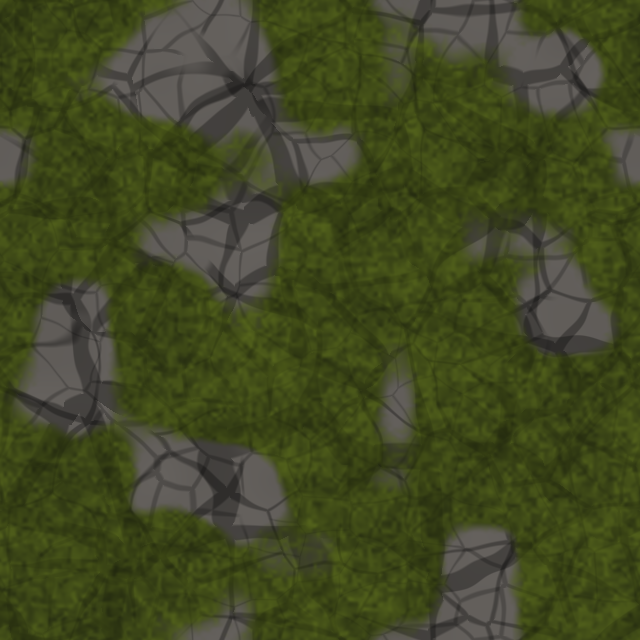
This texture is drawn by a three.js fragment shader. Its source:

```glsl
// Soft green moss growing over cracked grey rock, leaving bare patches; tiles seamlessly.
varying vec2 vUv;

const vec3 ROCK = vec3(0.385, 0.370, 0.355);
const vec3 MOSS_DARK = vec3(0.165, 0.195, 0.072);
const vec3 MOSS_LIGHT = vec3(0.330, 0.390, 0.108);

const float PATCH_CELLS = 8.0;   // bare patches across the tile
const float PATCH_LEVEL = 0.635; // higher leaves less bare rock
const float PATCH_SOFT = 0.075;  // half width of the moss rim
const float CRACK_TONE = 0.69;   // brightness left inside a crack
const float CRACK_EDGE = 0.0022; // softness of crack sides
const float MOSS_SHADE = 0.42;   // how far cracks show through moss
const float GRAIN_CELLS = 128.0; // finest moss fibres

vec2 hash2(vec2 cell, float seed) {
  vec3 q = fract(vec3(cell.xyx) * vec3(0.1031, 0.1030, 0.0973) + seed * 0.137);
  q += dot(q, q.yzx + 33.33);
  return fract((q.xx + q.yz) * q.zy);
}

// Value noise that wraps after a whole number of cells.
float noise(vec2 uv, float cells, float seed) {
  vec2 p = uv * cells;
  vec2 i = floor(p);
  vec2 f = fract(p);
  f = f * f * (3.0 - 2.0 * f);
  vec2 lo = mod(i, cells);
  vec2 hi = mod(i + 1.0, cells);
  float bottom = mix(hash2(lo, seed).x, hash2(vec2(hi.x, lo.y), seed).x, f.x);
  float top = mix(hash2(vec2(lo.x, hi.y), seed).x, hash2(hi, seed).x, f.x);
  return mix(bottom, top, f.y);
}

vec2 warp(vec2 uv, float cells, float seed) {
  return vec2(noise(uv, cells, seed), noise(uv, cells, seed + 1.0)) - 0.5;
}

// Distance to the nearest border of wrapped Voronoi cells, in canvas units.
float cellBorder(vec2 uv, float cells, float seed) {
  vec2 p = uv * cells;
  vec2 base = floor(p);
  vec2 nearest = vec2(8.0);
  vec2 second = vec2(8.0);
  for (int y = -2; y <= 2; y++) {
    for (int x = -2; x <= 2; x++) {
      vec2 cell = base + vec2(float(x), float(y));
      vec2 toPoint = cell + 0.1 + 0.8 * hash2(mod(cell, cells), seed) - p;
      float d = dot(toPoint, toPoint);
      if (d < dot(nearest, nearest)) {
        second = nearest;
        nearest = toPoint;
      } else if (d < dot(second, second)) {
        second = toPoint;
      }
    }
  }
  return dot(0.5 * (nearest + second), normalize(second - nearest)) / cells;
}

// One crack network whose width swells, shrinks and breaks off.
float cracks(vec2 uv, float cells, float thin, float wide, float seed) {
  vec2 bent = uv + 0.055 * warp(uv, 7.0, seed) + 0.014 * warp(uv, 22.0, seed + 2.0);
  float swell = smoothstep(0.2, 0.85, noise(uv, 9.0, seed + 4.0));
  float width = mix(thin, wide, swell);
  float d = cellBorder(bent, cells, seed + 5.0);
  float present = smoothstep(0.16, 0.3, noise(uv, 10.0, seed + 6.0));
  return present * (1.0 - smoothstep(width - CRACK_EDGE, width + CRACK_EDGE, d));
}

// Clumps at low frequency, fibres at high frequency.
float mossTone(vec2 uv) {
  float clumps = 0.6 * noise(uv, 12.0, 51.0) + 0.4 * noise(uv, 28.0, 52.0);
  float tufts = noise(uv + 0.012 * warp(uv, 40.0, 53.0), 60.0, 55.0);
  float fibres = noise(uv + 0.006 * warp(uv, 70.0, 56.0), GRAIN_CELLS, 58.0);
  return 0.5 + 0.40 * (clumps - 0.5) + 0.32 * (tufts - 0.5) + 0.55 * (fibres - 0.5);
}

void main() {
  // Cracks darken one another where they cross
  float shade = mix(1.0, CRACK_TONE, cracks(vUv, 6.0, 0.004, 0.020, 11.0));
  shade *= mix(1.0, CRACK_TONE, cracks(vUv, 9.0, 0.002, 0.010, 23.0));
  shade *= mix(1.0, 0.78, cracks(vUv, 13.0, 0.001, 0.004, 37.0));

  // Bare rock shows where the patch field is high
  float tone = mossTone(vUv);
  vec2 patchUv = vUv + 0.03 * warp(vUv, 10.0, 71.0);
  float field = noise(patchUv, PATCH_CELLS, 73.0);
  field += 0.10 * (noise(vUv, 24.0, 74.0) - 0.5) - 0.06 * (tone - 0.5);
  float bare = smoothstep(PATCH_LEVEL - PATCH_SOFT, PATCH_LEVEL + PATCH_SOFT, field);

  vec3 rock = ROCK * shade * (0.97 + 0.06 * noise(vUv, 16.0, 81.0));
  vec3 moss = mix(MOSS_DARK, MOSS_LIGHT, clamp(tone, 0.0, 1.0));
  moss *= mix(1.0, shade, MOSS_SHADE);
  gl_FragColor = vec4(mix(moss, rock, bare), 1.0);
}
```
